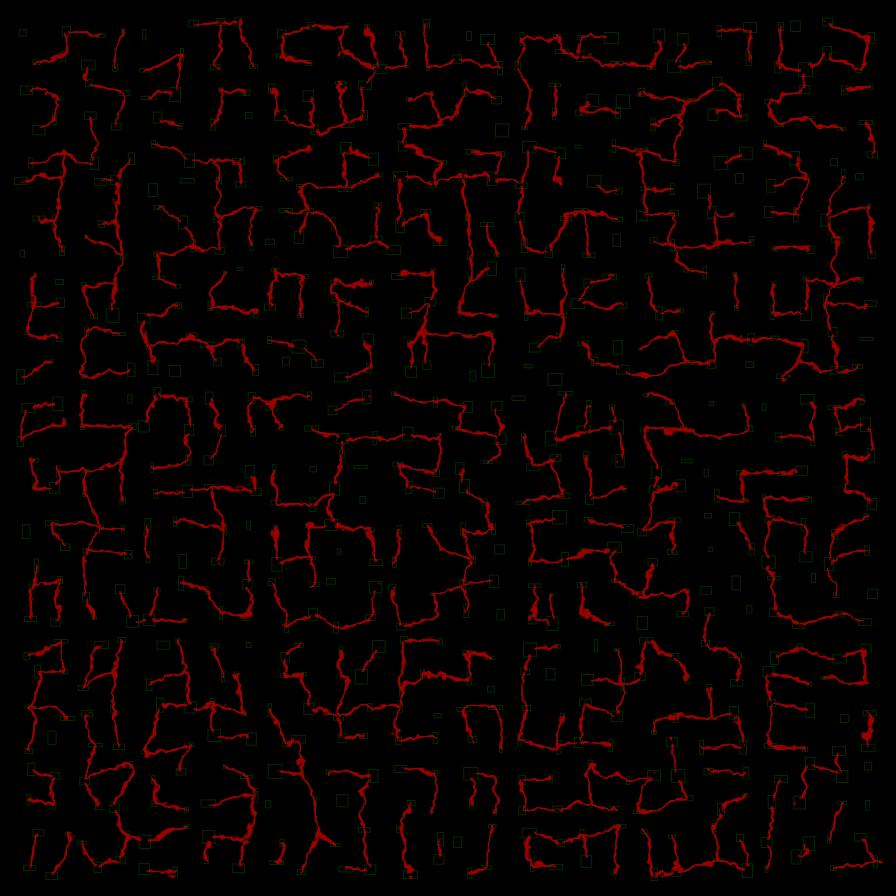
A Shadertoy shader for this pattern:

```glsl
// Cave-like dungeon map: thin green room outlines joined by ragged red tunnels.
// Rooms sit on a jittered grid; a randomised quadtree decides which neighbours
// are linked, and the links are bent by two octaves of value noise.

const int   GRID          = 28;       // rooms per side
const float MARGIN        = 0.016;    // empty border around the map
const float JITTER        = 0.64;     // room offset range, in cells
const float ROOM_MIN      = 0.0017;   // smallest half side of a room
const float ROOM_MAX      = 0.0080;   // largest half side of a room
const float OUTLINE_WIDTH = 0.0008;
const float TUNNEL_WIDTH  = 0.0028;
const float TUNNEL_KEEP   = 0.80;     // share of tree links that are dug
const float BEND_SIZE     = 0.015;    // broad meander: wavelength, amplitude
const float BEND_AMOUNT   = 0.0090;
const float RAGGED_SIZE   = 0.0042;   // fine roughness: wavelength, amplitude
const float RAGGED_AMOUNT = 0.0038;
const vec3  OUTLINE_COLOR = vec3(0.0, 0.23, 0.0);
const vec3  TUNNEL_COLOR  = vec3(0.60, 0.0, 0.0);

const float CELL = (1.0 - 2.0 * MARGIN) / float(GRID);

// Integer hash giving three values in 0..1
vec3 hash3(ivec3 key) {
    uvec3 v = uvec3(key) * 1664525u + 1013904223u;
    v.x += v.y * v.z;  v.y += v.z * v.x;  v.z += v.x * v.y;
    v ^= v >> 16u;
    v.x += v.y * v.z;  v.y += v.z * v.x;  v.z += v.x * v.y;
    return vec3(v >> 8u) / 16777216.0;
}

// Two-channel value noise, centred on zero
vec2 noise2(vec2 p, int seed) {
    ivec2 i = ivec2(floor(p));
    vec2 f = fract(p);
    f = f * f * (3.0 - 2.0 * f);
    vec2 a = hash3(ivec3(i, seed)).xy;
    vec2 b = hash3(ivec3(i + ivec2(1, 0), seed)).xy;
    vec2 c = hash3(ivec3(i + ivec2(0, 1), seed)).xy;
    vec2 d = hash3(ivec3(i + ivec2(1, 1), seed)).xy;
    return mix(mix(a, b, f.x), mix(c, d, f.x), f.y) - 0.5;
}

// Bent space in which the tunnels are straight
vec2 warp(vec2 p) {
    return p + BEND_AMOUNT * noise2(p / BEND_SIZE, 11)
             + RAGGED_AMOUNT * noise2(p / RAGGED_SIZE, 12);
}

vec2 roomCenter(ivec2 cell) {
    vec2 offset = (hash3(ivec3(cell, 1)).xy - 0.5) * JITTER;
    return MARGIN + (vec2(cell) + 0.5 + offset) * CELL;
}

vec2 roomHalfSize(ivec2 cell) {
    vec2 r = hash3(ivec3(cell, 2)).xy;
    return mix(vec2(ROOM_MIN), vec2(ROOM_MAX), r * mix(r, vec2(1.0), 0.5));
}

bool inGrid(ivec2 cell) {
    return all(greaterThanEqual(cell, ivec2(0))) && all(lessThan(cell, ivec2(GRID)));
}

// Is this cell linked to the next one along the axis (0 right, 1 up)?
// Each quadtree block joins its four quadrants with three single links.
bool isLinked(ivec2 cell, int axis) {
    int along  = axis == 0 ? cell.x : cell.y;
    int across = axis == 0 ? cell.y : cell.x;
    int size = 1;
    for (int i = 0; i < 5; i++) {
        if (((along / size) & 1) == 0) break;
        size *= 2;
    }
    ivec2 block = cell / (2 * size);
    int side = (across / size) & 1;
    int pair = 2 * axis + side;
    int skipped = int(hash3(ivec3(block, 100 + size)).x * 4.0);
    int gate = int(hash3(ivec3(block, 200 + size * 4 + pair)).x * float(size));
    bool dug = hash3(ivec3(cell, 3 + axis)).z < TUNNEL_KEEP;
    return dug && pair != skipped && across % size == gate;
}

float boxDistance(vec2 p, vec2 halfSize) {
    vec2 d = abs(p) - halfSize;
    return length(max(d, 0.0)) + min(max(d.x, d.y), 0.0);
}

float segmentDistance(vec2 p, vec2 a, vec2 b) {
    vec2 ab = b - a;
    return length(p - a - ab * clamp(dot(p - a, ab) / dot(ab, ab), 0.0, 1.0));
}

// Part of a pixel covered by a line of given width at distance d
float lineCoverage(float d, float width, float pixel) {
    float near = max(d - 0.5 * pixel, -0.5 * width);
    float far  = min(d + 0.5 * pixel,  0.5 * width);
    return max(far - near, 0.0) / pixel;
}

void mainImage(out vec4 fragColor, in vec2 fragCoord) {
    float pixel = 1.0 / min(iResolution.x, iResolution.y);
    vec2 p = fragCoord * pixel;
    vec2 bent = warp(p);
    ivec2 home = ivec2(floor((p - MARGIN) / CELL));

    // Gather nearby rooms and the links that start in them
    float outline = 0.0, roomDist = 1.0, tunnelDist = 1.0;
    for (int j = -1; j <= 1; j++)
    for (int i = -1; i <= 1; i++) {
        ivec2 cell = home + ivec2(i, j);
        if (!inGrid(cell)) continue;
        vec2 center = roomCenter(cell);
        float d = boxDistance(p - center, roomHalfSize(cell));
        roomDist = min(roomDist, d);
        outline = max(outline, lineCoverage(d, OUTLINE_WIDTH, pixel));
        for (int axis = 0; axis < 2; axis++) {
            ivec2 next = cell + ivec2(1 - axis, axis);
            if (!inGrid(next) || !isLinked(cell, axis)) continue;
            tunnelDist = min(tunnelDist,
                segmentDistance(bent, warp(center), warp(roomCenter(next))));
        }
    }

    // Tunnels lie over the outlines but leave the larger rooms empty
    float tunnel = lineCoverage(tunnelDist, TUNNEL_WIDTH, pixel);
    tunnel *= smoothstep(-0.0035, -0.0018, roomDist);
    fragColor = vec4(mix(OUTLINE_COLOR * outline, TUNNEL_COLOR, tunnel), 1.0);
}
```
